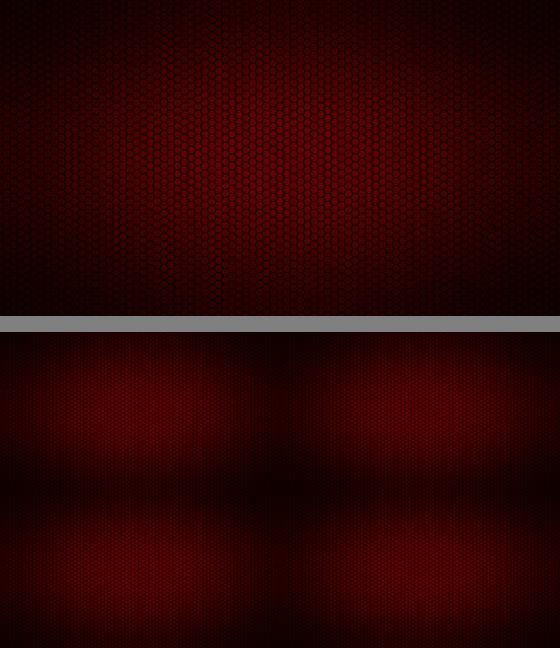
Top, the tile; bottom, the same tile 2 across and 2 down.
This pattern is drawn by a Shadertoy shader. Its source:

```glsl
// Dark red honeycomb mesh with black joints under a soft central glow.

const vec2  REPEATS      = vec2(41.0, 40.0);    // column pairs across, rows down
const vec3  CELL_COLOR   = vec3(0.363, 0.0, 0.0);
const float JOINT_LEVEL  = 0.31;                // joint brightness relative to a cell
const float JOINT_HALF   = 0.064;               // half joint width, in row heights
const float BEVEL_WIDTH  = 0.14;                // soft darkening inside the rim
const float BEVEL_DEPTH  = 0.10;
const float SHADE_SLOPE  = 0.08;                // cells darken towards their lower side
const float CELL_VARIETY = 0.05;
const float GLOW_INNER   = 0.15;
const float GLOW_OUTER   = 1.55;
const float GLOW_FLOOR   = 0.19;
const float FOLD_SHARP   = 0.97;                // 1 gives a pure triangle wave

const float PI = 3.14159;
const vec2  LATTICE = vec2(1.73205, 1.0);       // period of a flat-topped hex grid

float hash(vec2 p) {
    vec3 q = fract(p.xyx * vec3(0.1031, 0.1030, 0.0973));
    q += dot(q, q.yzx + 33.33);
    return fract((q.x + q.y) * q.z);
}

// Distance from the nearest cell edge, positive inside a unit-height hexagon.
float hexEdge(vec2 p) {
    p = abs(p);
    return 0.5 - max(p.y, dot(p, vec2(0.866025, 0.5)));
}

// Offset from the nearest cell centre (xy) and wrapped cell index (zw).
vec4 hexCell(vec2 grid) {
    vec2 idA = floor(grid + 0.5);
    vec2 idB = floor(grid) + 0.5;
    vec2 a = (grid - idA) * LATTICE;
    vec2 b = (grid - idB) * LATTICE;
    bool useA = dot(a, a) < dot(b, b);
    vec2 id = mod(useA ? idA : idB, REPEATS);
    return vec4(useA ? a : b, id * 2.0);
}

// Radial falloff over a rounded triangle wave, so it wraps smoothly.
float glow(vec2 uv) {
    vec2 folded = asin(FOLD_SHARP * sin(PI * (uv - 0.5))) / asin(FOLD_SHARP);
    float light = 1.0 - smoothstep(GLOW_INNER, GLOW_OUTER, length(folded));
    return mix(GLOW_FLOOR, 1.0, light);
}

void mainImage(out vec4 fragColor, in vec2 fragCoord) {
    vec2 uv = fragCoord / iResolution.xy;
    float pixel = REPEATS.y / iResolution.y;

    vec4 cell = hexCell(uv * REPEATS);
    float edge = hexEdge(cell.xy);

    // Cell face: bevelled rim, lower shade and slight variation
    float rim = 1.0 - smoothstep(JOINT_HALF, JOINT_HALF + BEVEL_WIDTH, edge);
    float face = 1.0 - BEVEL_DEPTH * rim + SHADE_SLOPE * cell.y;
    face *= 1.0 + CELL_VARIETY * (hash(cell.zw) - 0.5);

    // Dark joints between cells
    float inside = smoothstep(JOINT_HALF - 0.6 * pixel, JOINT_HALF + 0.6 * pixel, edge);
    float level = mix(JOINT_LEVEL, face, inside);

    fragColor = vec4(CELL_COLOR * level * glow(uv), 1.0);
}
```
